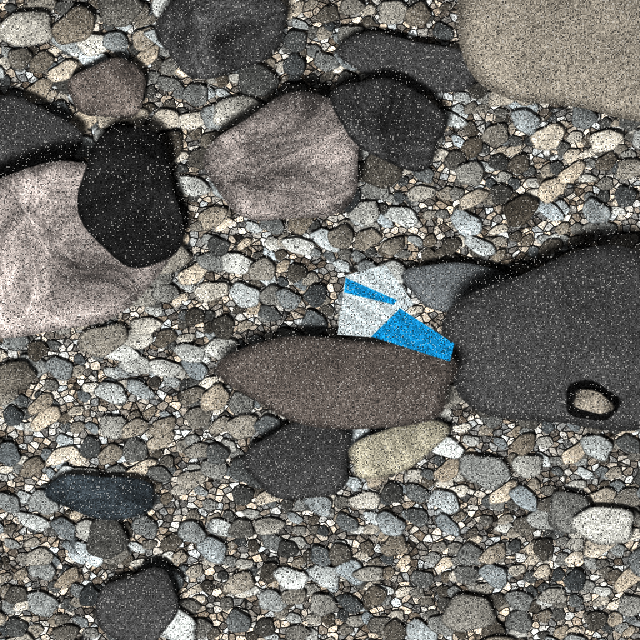
This texture is drawn by a Shadertoy shader. Its source:

```glsl
vec3 hash3(vec2 p) {
    vec3 q = fract(p.xyx * vec3(0.1031, 0.1030, 0.0973));
    q += dot(q, q.yxz + 33.33);
    return fract((q.xxy + q.yzz) * q.zyx);
}

mat2 rotation(float angle) {
    float c = cos(angle), s = sin(angle);
    return mat2(c, s, -s, c);
}

// Layered, warped sines for rock surfaces, roughly -1 to 1
float roughness(vec2 p) {
    float sum = 0.0, amp = 0.55;
    p *= 24.0;
    for (int i = 0; i < 6; i++) {
        p = rotation(1.1) * p + 0.8 * sin(p.yx * 0.9 + float(i));
        sum += amp * sin(p.x) * sin(p.y + 1.3);
        p *= 1.8;
        amp *= 0.8;
    }
    return sum;
}

vec3 pebbleTint(vec3 h) {
    vec3 cool = vec3(0.95, 1.01, 1.03), warm = vec3(1.08, 1.0, 0.88);
    return mix(0.25, 0.82, pow(h.x, 1.3)) * mix(cool, warm, h.y);
}

float coverage(float dist) {
    float soft = 0.9 / iResolution.y;
    return smoothstep(soft, -soft, dist);
}

// Uneven rounded outline
float outline(vec2 q, vec2 radius, float seed) {
    vec2 e = abs(q / radius);
    float a = atan(q.y / radius.y, q.x / radius.x);
    float wobble = 1.0 + 0.07 * sin(3.0 * a + seed) + 0.05 * sin(5.0 * a + seed * 2.3);
    float len = pow(pow(e.x, 2.3) + pow(e.y, 2.3) + 1e-5, 1.0 / 2.3);
    return (len * wobble - 1.0) * min(radius.x, radius.y);
}

// One stone with its cast shadow, lit from the lower left
void stone(inout vec3 col, vec2 p, vec2 centre, vec2 radius, float turn, vec3 tint, float mottle) {
    vec2 d = p - centre;
    if (dot(d, d) > 4.0 * dot(radius, radius)) return;
    float seed = dot(centre, vec2(91.0, 57.0));
    float small = min(radius.x, radius.y);
    mat2 spin = rotation(-turn);
    vec2 q = spin * d;
    float shadow = outline(spin * (d - vec2(0.12, 0.25) * small), radius, seed);
    float body = outline(q, radius, seed);
    col *= 1.0 - 0.85 * smoothstep(0.08 * small, -0.08 * small, shadow);
    float light = 1.0 - 0.13 * dot(d / radius, vec2(0.4, 0.9));
    light *= mix(0.65, 1.0, smoothstep(0.0, -0.14 * small, body));
    col = mix(col, tint * light * (1.0 + mottle), coverage(body));
}

// Scattered pebbles, one possible stone per cell
void pebbles(inout vec3 col, vec2 p, float scale, float density, float mottle) {
    vec2 cell = floor(p * scale);
    for (int j = -1; j <= 1; j++)
    for (int i = -1; i <= 1; i++) {
        vec2 id = cell + vec2(i, j);
        vec3 place = hash3(id + scale), look = hash3(id + scale * 3.7 + 19.0);
        if (place.z > density) continue;
        vec2 radius = vec2(mix(0.38, 0.68, look.z), mix(0.27, 0.46, look.y)) / scale;
        vec2 centre = (id + 0.2 + 0.6 * place.xy) / scale;
        stone(col, p, centre, radius, (look.x - 0.5) * 1.4, pebbleTint(look.zxy), mottle);
    }
}

// Cellular grit with dark gaps
vec3 grit(vec2 p, float scale) {
    p *= vec2(scale, scale * 1.25);
    vec2 base = floor(p), owner = base;
    float near = 9.0, second = 9.0;
    for (int j = -1; j <= 1; j++)
    for (int i = -1; i <= 1; i++) {
        vec2 id = base + vec2(i, j);
        float d = length(id + hash3(id).xy - p);
        if (d < near) { second = near; near = d; owner = id; }
        else second = min(second, d);
    }
    vec3 pale = pebbleTint(hash3(owner + 40.0)) * 1.2 + vec3(0.05, 0.03, 0.02);
    return pale * mix(0.25, 1.0, smoothstep(0.02, 0.25, second - near));
}

float edge(vec2 p, vec2 a, vec2 b) {
    vec2 along = normalize(b - a);
    return dot(p - a, vec2(-along.y, along.x));
}

// Convex quad, corners clockwise
float quad(vec2 p, vec2 a, vec2 b, vec2 c, vec2 d) {
    return max(max(edge(p, a, b), edge(p, b, c)), max(edge(p, c, d), edge(p, d, a)));
}

void scrap(inout vec3 col, vec2 p) {
    vec3 paper = vec3(0.82, 0.87, 0.88), blue = vec3(0.08, 0.56, 0.82);
    float sheet = min(quad(p, vec2(0.54, 0.57), vec2(0.602, 0.586), vec2(0.647, 0.525), vec2(0.58, 0.474)),
                      quad(p, vec2(0.54, 0.57), vec2(0.6, 0.52), vec2(0.585, 0.473), vec2(0.527, 0.477)));
    float stripe = quad(p, vec2(0.54, 0.566), vec2(0.62, 0.531), vec2(0.615, 0.524), vec2(0.538, 0.543));
    float tail = quad(p, vec2(0.625, 0.518), vec2(0.71, 0.463), vec2(0.703, 0.435), vec2(0.58, 0.474));
    float fold = 0.93 + 0.07 * sin(dot(p, vec2(150.0, 210.0)));
    col = mix(col, paper * fold, coverage(sheet));
    col = mix(col, blue * fold, coverage(max(stripe, sheet)));
    col = mix(col, blue * fold, coverage(tail));
}

void boulders(inout vec3 col, vec2 p, float rough) {
    vec3 slate = vec3(0.27, 0.27, 0.27), brown = vec3(0.37, 0.34, 0.32);
    vec3 tan_ = vec3(0.56, 0.53, 0.48), ash = vec3(0.64, 0.60, 0.58), coal = vec3(0.13);
    float fine = 0.1 * rough, coarse = 0.42 * rough;
    stone(col, p, vec2(0.345, 0.95), vec2(0.10, 0.065), 0.1, slate, coarse);
    stone(col, p, vec2(0.03, 0.785), vec2(0.09, 0.06), -0.3, slate, fine);
    stone(col, p, vec2(0.17, 0.86), vec2(0.06, 0.045), 0.1, brown, coarse);
    stone(col, p, vec2(0.64, 0.90), vec2(0.11, 0.04), -0.2, slate, fine);
    stone(col, p, vec2(0.91, 0.96), vec2(0.20, 0.14), -0.3, tan_, fine);
    stone(col, p, vec2(0.09, 0.61), vec2(0.17, 0.13), 0.2, ash, coarse);
    stone(col, p, vec2(0.205, 0.69), vec2(0.075, 0.11), 0.2, coal, coarse);
    stone(col, p, vec2(0.45, 0.75), vec2(0.12, 0.095), 0.3, ash * 0.8, coarse);
    stone(col, p, vec2(0.61, 0.81), vec2(0.09, 0.06), -0.5, slate * 0.8, coarse);
    stone(col, p, vec2(0.72, 0.55), vec2(0.085, 0.04), -0.1, vec3(0.42, 0.44, 0.45), fine);
    stone(col, p, vec2(0.47, 0.28), vec2(0.08, 0.06), 0.2, slate, fine);
    stone(col, p, vec2(0.62, 0.30), vec2(0.08, 0.035), 0.4, ash * vec3(1.0, 1.03, 0.93), 0.5 * coarse);
    stone(col, p, vec2(0.16, 0.225), vec2(0.085, 0.033), -0.1, vec3(0.20, 0.23, 0.25), coarse);
    stone(col, p, vec2(0.215, 0.05), vec2(0.065, 0.055), 0.5, slate * 1.1, fine);
    stone(col, p, vec2(0.90, 0.465), vec2(0.20, 0.135), 0.1, slate, fine);
    stone(col, p, vec2(0.922, 0.37), vec2(0.041, 0.026), -0.3, coal * 0.5, fine);
    stone(col, p, vec2(0.926, 0.372), vec2(0.031, 0.017), -0.3, tan_, coarse);
    stone(col, p, vec2(0.534, 0.404), vec2(0.18, 0.07), -0.08, brown, fine);
}

void mainImage(out vec4 fragColor, in vec2 fragCoord) {
    vec2 p = fragCoord / iResolution.y;
    float rough = roughness(p);
    vec3 col = grit(p, 78.0);
    pebbles(col, p, 44.0, 0.65, 0.2 * rough);
    pebbles(col, p, 25.0, 0.62, 0.2 * rough);
    pebbles(col, p, 14.0, 0.16, 0.2 * rough);
    boulders(col, p, rough);
    scrap(col, p);

    // Fine speckle with sparse light and dark specks
    vec3 speck = hash3(floor(p * 512.0) + 7.0);
    col += (speck.x + speck.y - 1.0) * 0.45 * (0.08 + 0.7 * col);
    col = mix(col, vec3(0.82, 0.81, 0.79), 0.5 * step(0.94, speck.z));
    col = mix(col, vec3(0.12), 0.6 * step(speck.z, 0.05));
    fragColor = vec4(clamp(col * 1.06, 0.0, 1.0), 1.0);
}
```
